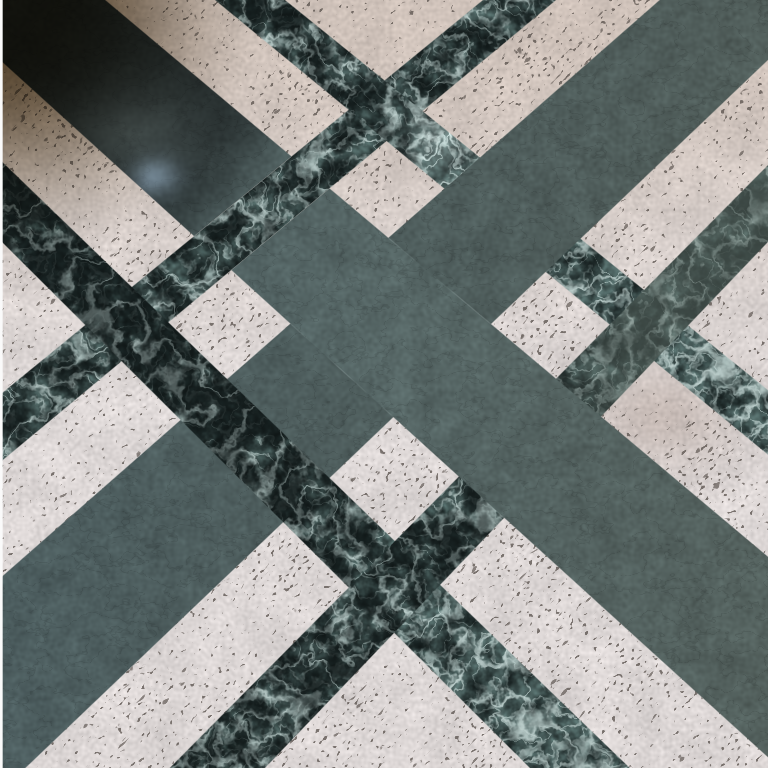
Give the GLSL for this pattern, as a three.js fragment shader.

```glsl
// Woven stone floor: slate and veined marble bands crossing over pale travertine.
varying vec2 vUv;

const vec3 SLATE = vec3(0.322, 0.383, 0.380);
const vec3 TRAVERTINE = vec3(0.865, 0.842, 0.838);
const vec3 PIT = vec3(0.34, 0.31, 0.29);
const vec3 MARBLE_DARK = vec3(0.080, 0.115, 0.115);
const vec3 MARBLE_TEAL = vec3(0.36, 0.46, 0.45);
const vec3 MARBLE_VEIN = vec3(0.76, 0.83, 0.82);
const vec3 CORNER_SHADE = vec3(0.42, 0.36, 0.26);

vec2 hashGradient(vec2 cell) {
  vec2 h = vec2(dot(cell, vec2(127.1, 311.7)), dot(cell, vec2(269.5, 183.3)));
  return 2.0 * fract(sin(h) * 43758.55) - 1.0;
}

float gradientNoise(vec2 p) {
  vec2 i = floor(p), f = fract(p);
  vec2 u = f * f * f * (f * (f * 6.0 - 15.0) + 10.0);
  vec2 e = vec2(0.0, 1.0);
  float a = dot(hashGradient(i), f);
  float b = dot(hashGradient(i + e.yx), f - e.yx);
  float c = dot(hashGradient(i + e.xy), f - e.xy);
  float d = dot(hashGradient(i + e.yy), f - e.yy);
  return mix(mix(a, b, u.x), mix(c, d, u.x), u.y);
}

float fbm(vec2 p) {
  float sum = 0.0, amp = 0.6;
  for (int i = 0; i < 4; i++) {
    sum += amp * gradientNoise(p);
    p = mat2(0.8, -0.6, 0.6, 0.8) * p * 2.05 + 7.3;
    amp *= 0.55;
  }
  return sum;
}

// Signed distance below the line that runs from ends.xy to ends.zw
float belowLine(vec2 p, vec4 ends) {
  vec2 dir = normalize(ends.zw - ends.xy);
  return dot(p - ends.xy, vec2(dir.y, -dir.x));
}

// Inside distance of the band between two edges
float band(vec2 p, vec4 upper, vec4 lower) {
  return min(belowLine(p, upper), -belowLine(p, lower));
}

float cover(float d) {
  return smoothstep(-0.0011, 0.0011, d);
}

float ridge(float n, float width) {
  return 1.0 - smoothstep(0.0, width, abs(n));
}

float glow(vec2 p, vec2 center, vec2 size) {
  vec2 q = (p - center) / size;
  return exp(-dot(q, q));
}

vec3 travertine(vec2 p) {
  float mottle = fbm(p * 16.0);
  vec3 col = TRAVERTINE * (1.0 + 0.13 * mottle + 0.11 * gradientNoise(p * 170.0));
  col *= mix(vec3(1.0), vec3(0.94, 0.905, 0.87), smoothstep(0.45, 1.0, p.y));
  col *= 1.0 - vec3(0.10, 0.13, 0.15) * glow(p, vec2(0.86, 0.46), vec2(0.10, 0.07));
  vec2 q = vec2(p.x + p.y, (p.y - p.x) * 1.5);
  float density = 0.20 * gradientNoise(p * 9.0 + 4.0);
  float pits = smoothstep(0.24, 0.42, gradientNoise(q * 105.0) + density);
  float cracks = smoothstep(0.36, 0.50, gradientNoise(q * vec2(45.0, 75.0) + 11.0) + density);
  return mix(col, PIT, max(pits * 0.75, cracks * 0.65));
}

vec3 slate(vec2 p, float seed) {
  float grain = fbm(p * 26.0 + seed);
  float cleft = ridge(fbm(p * vec2(18.0, 30.0) + seed), 0.03);
  vec3 col = SLATE * (1.0 + 0.24 * grain + 0.16 * gradientNoise(p * 140.0));
  col += vec3(-0.008, 0.0, 0.010) * (1.0 - 2.0 * p.x);
  return col * (1.0 - 0.09 * cleft);
}

vec3 marble(vec2 p, float seed, float paleness) {
  vec2 q = p * 22.0 + seed;
  q += 0.8 * vec2(fbm(q * 1.3), fbm(q * 1.3 + 17.0));
  float cloud = smoothstep(-0.22, 0.45, fbm(p * 28.0 + seed) + paleness - 0.08);
  float veins = ridge(gradientNoise(q), 0.08);
  float threads = ridge(gradientNoise(q * 2.3 + 5.0), 0.13);
  vec3 col = mix(MARBLE_DARK, MARBLE_TEAL, cloud * 0.85);
  col *= 1.0 + 0.45 * gradientNoise(p * 130.0 + seed);
  col = mix(col, MARBLE_VEIN, veins * (0.35 + 0.50 * cloud));
  return mix(col, MARBLE_VEIN, threads * (0.08 + 0.60 * cloud));
}

void main() {
  vec2 p = vUv;

  // Band layout: two wide slate bands, four narrow marble bands
  float slateFall = band(p, vec4(0.137, 1.0, 1.0, 0.275), vec4(0.0, 0.922, 1.0, 0.014));
  float slateRise = band(p, vec4(0.0, 0.247, 0.859, 1.0), vec4(0.033, 0.0, 1.0, 0.922));
  float leftFall = band(p, vec4(0.0, 0.792, 0.820, 0.0), vec4(0.0, 0.6875, 0.690, 0.0));
  float rightFall = band(p, vec4(0.371, 1.0, 1.0, 0.492), vec4(0.280, 1.0, 1.0, 0.408));
  float upperRise = band(p, vec4(0.0, 0.486, 0.629, 1.0), vec4(0.0, 0.398, 0.724, 1.0));
  float lowerRise = band(p, vec4(0.221, 0.0, 1.0, 0.785), vec4(0.345, 0.0, 1.0, 0.685));

  // Weave from bottom to top; the falling slate dips under the upper marble
  float corner = length(p - vec2(0.0, 1.0));
  float polish = mix(0.50, 1.0, smoothstep(0.32, 0.44, corner));
  vec3 col = travertine(p);
  col = mix(col, marble(p, 3.0, 0.10), cover(upperRise));
  float fallPale = 0.05 + 0.22 * smoothstep(0.45, 0.62, p.x);
  col = mix(col, marble(p, 21.0, fallPale), cover(rightFall));
  col = mix(col, slate(p, 9.0) * 0.96, cover(slateRise));
  float leftPale = -0.10 + 0.36 * smoothstep(0.30, 0.60, p.x);
  col = mix(col, marble(p, 38.0, leftPale), cover(leftFall));
  vec3 hazyMarble = marble(p, 55.0, 0.04);
  hazyMarble = mix(hazyMarble, vec3(0.42, 0.48, 0.45), 0.45 * smoothstep(0.65, 0.85, p.x));
  col = mix(col, hazyMarble, cover(lowerRise));
  float fallMask = cover(slateFall) * (1.0 - cover(upperRise));
  vec3 fallSlate = slate(p, 31.0) * polish;
  fallSlate *= 1.0 + 0.06 * glow(p, vec2(0.52, 0.56), vec2(0.18, 0.16));
  col = mix(col, fallSlate, fallMask);

  // Faint pale joint where the two slates meet
  float joint = ridge(slateFall, 0.0016) * cover(slateRise) * (1.0 - cover(leftFall));
  col += 0.08 * joint * smoothstep(0.35, 0.65, 0.5 + gradientNoise(p * 30.0));

  // Corner shade and window reflections
  col *= mix(CORNER_SHADE, vec3(1.0), smoothstep(0.06, 0.36, corner));
  vec2 ripple = p + 0.012 * vec2(fbm(p * 22.0), fbm(p * 22.0 + 9.0));
  col += vec3(0.25, 0.29, 0.34) * glow(ripple, vec2(0.202, 0.768), vec2(0.030, 0.024)) * fallMask;
  col += vec3(0.10, 0.11, 0.11) * glow(ripple, vec2(0.180, 0.825), vec2(0.080, 0.055)) * fallMask;
  col += vec3(0.16) * glow(p, vec2(0.575, 0.815), vec2(0.045, 0.040)) * cover(rightFall) * (1.0 - cover(slateRise));

  // White margin on the left
  col = mix(vec3(0.98), col, smoothstep(0.0025, 0.0045, p.x));
  gl_FragColor = vec4(clamp(col, 0.0, 1.0), 1.0);
}
```
